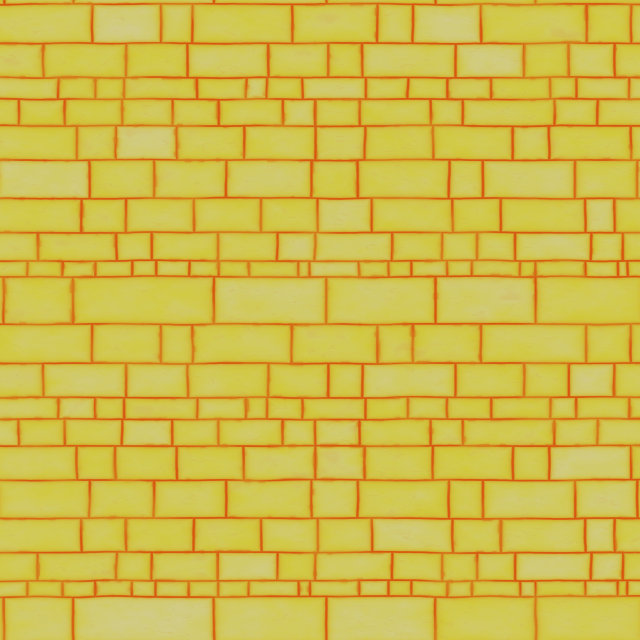
Write a WebGL 1 fragment shader that draws this texture.

```glsl
precision highp float;
// Yellow ashlar wall: ten uneven courses stacked twice, with burnt orange joints.

uniform vec2 u_resolution;

float hash(vec2 p) {
  return fract(sin(dot(p, vec2(12.9898, 78.233))) * 43758.5453);
}

float noise(vec2 p) {
  vec2 i = floor(p), f = fract(p);
  f = f * f * (3.0 - 2.0 * f);
  return mix(mix(hash(i), hash(i + vec2(1.0, 0.0)), f.x),
             mix(hash(i + vec2(0.0, 1.0)), hash(i + vec2(1.0, 1.0)), f.x), f.y);
}

float fbm(vec2 p) {
  float sum = 0.0, gain = 0.5;
  for (int i = 0; i < 4; i++) {
    sum += gain * noise(p);
    p = p * 2.03 + 17.3;
    gain *= 0.5;
  }
  return sum;
}

void main() {
  // The canvas is 768 units wide and high, y runs down from the first course
  vec2 uv = gl_FragCoord.xy / u_resolution;
  vec2 p = vec2(uv.x, 1.0 - uv.y) * 768.0 - vec2(0.0, 5.0);
  float pixel = 768.0 / u_resolution.y;

  // Slight hand-cut wobble of the joints
  vec2 q = p;
  q.x += 1.4 * (noise(p / vec2(60.0, 22.0)) - 0.5) + 0.3 * (noise(p / 5.0) - 0.5);
  q.y += 1.8 * (noise(p / vec2(45.0, 80.0) + 9.0) - 0.5) + 0.3 * (noise(p / 6.0 + 4.0) - 0.5);

  // Courses from the top: height, stones across
  vec2 courses[10];
  courses[0] = vec2(47.0, 9.0);
  courses[1] = vec2(41.0, 10.0);
  courses[2] = vec2(26.0, 14.0);
  courses[3] = vec2(32.0, 12.0);
  courses[4] = vec2(41.0, 10.0);
  courses[5] = vec2(46.0, 9.0);
  courses[6] = vec2(41.0, 10.0);
  courses[7] = vec2(34.0, 12.0);
  courses[8] = vec2(19.0, 20.0);
  courses[9] = vec2(57.0, 6.0);

  float stack = floor(q.y / 384.0);
  float y = mod(q.y, 384.0);
  float top = 0.0, row = 0.0, rowTop = 0.0;
  vec2 course = courses[0];
  for (int i = 0; i < 10; i++) {
    if (y >= top) {
      course = courses[i];
      row = float(i);
      rowTop = top;
    }
    top += courses[i].x;
  }

  // Jittered upright joints on either side, wrapping across the canvas
  float count = course.y;
  float x = q.x / 768.0 * count;
  float left = -9.0, right = 999.0, stone = 0.0;
  for (int k = -1; k <= 2; k++) {
    float j = floor(x) + float(k);
    float index = mod(j, count);
    float joint = j + 0.84 * (hash(vec2(index + 3.0, row * 7.0 + 2.0)) - 0.5);
    if (joint <= x && joint > left) {
      left = joint;
      stone = index;
    }
    if (joint > x) right = min(right, joint);
  }

  float sideDist = min(x - left, right - x) * 768.0 / count;
  float bedDist = min(y - rowTop, rowTop + course.x - y);
  float d = min(sideDist / 1.4, bedDist);

  // Each stone has its own paleness, and weathers differently in each stack
  vec2 id = vec2(stone + 20.0 * stack, row * 3.0 + 1.0);
  float pale = pow(hash(id + 5.3), 2.5);
  float rough = hash(id + 31.7);
  vec2 local = p + 90.0 * rough;
  float mottle = fbm(local / vec2(34.0, 20.0));
  float grain = fbm(local / vec2(9.0, 5.0) + 40.0);

  // Stone face: yellow rim, paler middle
  float face = (1.0 - exp(-d / mix(9.0, 3.0, pale))) * (0.42 + 0.5 * pale);
  face += 0.9 * (mottle - 0.47) + 0.35 * (grain - 0.47);
  vec3 color = mix(vec3(0.82, 0.79, 0.24), vec3(0.82, 0.795, 0.49), clamp(face, 0.0, 1.15));

  // Ochre stains and thin tooling cracks
  float stain = smoothstep(0.58, 0.8, mottle) * smoothstep(0.4, 0.9, rough);
  color = mix(color, vec3(0.82, 0.70, 0.28), 0.4 * stain);
  float slope = p.y + (rough - 0.5) * 0.7 * p.x;
  float vein = abs(fbm(vec2(p.x / 45.0, slope / 13.0) + 70.0 * rough) - 0.5);
  float crack = (1.0 - smoothstep(0.0, 0.03, vein)) * smoothstep(0.42, 0.65, grain);
  color = mix(color, vec3(0.82, 0.70, 0.27), 0.3 * crack);

  // Joints: gold halo, soft orange edge, thin red core that fades in places
  float heat = smoothstep(0.25, 0.8, noise(p / 38.0 + 60.0) + 0.3 * pale);
  float chip = 1.5 * smoothstep(0.55, 0.8, noise(p / 9.0 + 25.0)) * rough;
  float halo = exp(-d / mix(3.8, 2.0, pale));
  color = mix(color, vec3(0.82, 0.68, 0.17), 0.6 * halo);
  float edge = exp(-max(d - 0.4 - chip, 0.0) / 1.1);
  color = mix(color, vec3(0.83, 0.53, 0.12), 0.85 * edge);
  float core = 1.0 - smoothstep(0.2, 0.6 + max(pixel, 0.8), d);
  color = mix(color, vec3(0.84, 0.32, 0.06), core * (0.3 + 0.6 * heat));

  gl_FragColor = vec4(color, 1.0);
}
```
